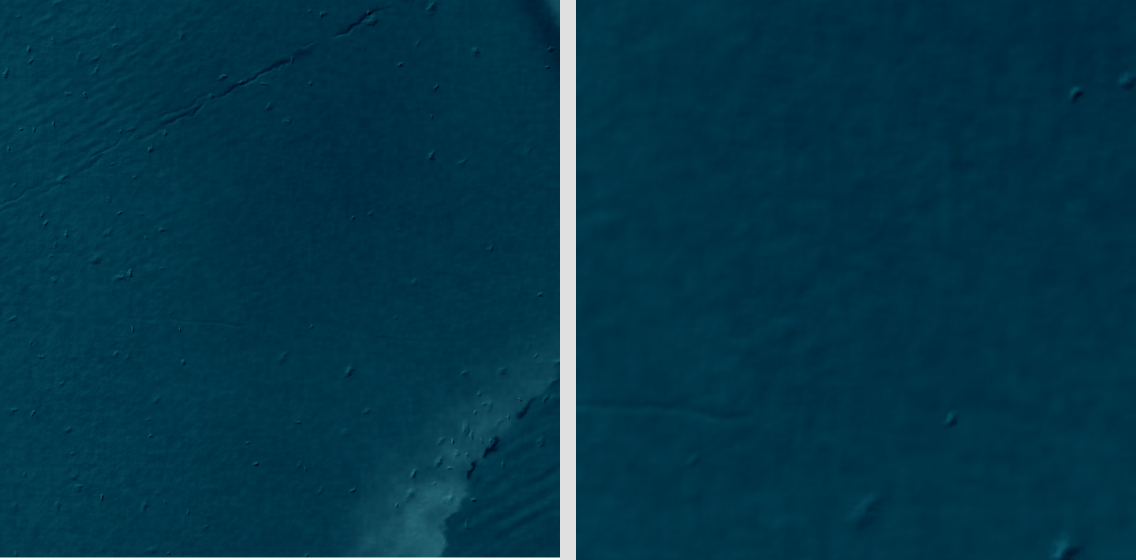
Left: the whole. Right: its middle third, enlarged.
This texture is drawn by a WebGL 1 fragment shader. Its source:

```glsl
precision highp float;
// Dark teal painted surface: soft tonal drifts, broken diagonal scratches and
// scattered flakes lit as a shallow relief, with a pale scuffed ridge that breaks
// along a crack at lower right, a folded upper right edge and a bare white rim.

uniform vec2 u_resolution;

const vec3 TEAL = vec3(0.002, 0.209, 0.286);
const vec3 PALE = vec3(0.12, 0.365, 0.42);
const vec3 RIM_WHITE = vec3(0.97, 0.99, 1.0);
const vec3 TONE_TINT = vec3(0.25, 1.0, 0.95);   // colour change per unit of tone
const vec2 LIGHT_STEP = vec2(-0.0020, 0.0026);  // relief offset toward the light
const float SCRATCH_SLOPE = 0.53;
const float SCRATCH_START = 0.62;
const float FLAKE_CELLS = 36.0;
const float FLAKE_HEIGHT = 0.22;
const float ROUGHNESS = 0.105;
const float GRAIN = 0.022;
const float RIM_WIDTH = 0.0045;

float hash(vec2 p) {
  return fract(sin(dot(p, vec2(127.1, 311.7))) * 43758.5453);
}

float noise(vec2 p) {
  vec2 i = floor(p), f = fract(p);
  f = f * f * (3.0 - 2.0 * f);
  return mix(mix(hash(i), hash(i + vec2(1.0, 0.0)), f.x),
             mix(hash(i + vec2(0.0, 1.0)), hash(i + 1.0), f.x), f.y);
}

float fbm(vec2 p) {
  float sum = 0.0, amp = 0.5;
  for (int i = 0; i < 4; i++) {
    sum += amp * noise(p);
    p = p * 2.03 + 17.3;
    amp *= 0.5;
  }
  return sum;
}

float bell(float x, float width) {
  return exp(-x * x / (width * width));
}

vec2 turn(vec2 p, float a) {
  return vec2(cos(a) * p.x + sin(a) * p.y, cos(a) * p.y - sin(a) * p.x);
}

// Signed distance across the crack, positive on its lower right side
float crackSide(vec2 p) {
  float jag = 0.042 * (fbm(p * 32.0) - 0.47);
  return 0.8 * (p.x - 0.785 - 0.1 * p.y - 1.65 * p.y * p.y) + jag;
}

// Signed distance to the long scratch, with ragged sides
float scratchSide(vec2 p) {
  return 0.88 * (p.y - SCRATCH_START - SCRATCH_SLOPE * p.x) + 0.024 * (fbm(p * 38.0) - 0.47);
}

// Small ragged chips, denser at the left, on the scratch and beside the crack
float flakes(vec2 p) {
  vec2 q = p + 0.011 * (vec2(fbm(p * 120.0), fbm(p * 120.0 + 40.0)) - 0.47);
  vec2 cell = floor(q * FLAKE_CELLS);
  float sum = 0.0;
  for (int j = -1; j <= 1; j++) {
    for (int i = -1; i <= 1; i++) {
      vec2 id = cell + vec2(float(i), float(j));
      vec2 mid = (id + vec2(hash(id + 3.1), hash(id + 7.7))) / FLAKE_CELLS;
      float chance = 0.05 + 0.2 * (1.0 - smoothstep(0.0, 0.5, mid.x)) * 2.0 * noise(mid * 7.0)
                   + 0.55 * bell(crackSide(mid) + 0.03, 0.05)
                   + 0.3 * bell(scratchSide(mid), 0.03);
      float size = mix(0.0022, 0.0068, pow(hash(id + 11.3), 2.0));
      vec2 d = turn(q - mid, 0.2 + 1.3 * hash(id + 5.9)) / (size * vec2(1.6, 0.85));
      sum += step(hash(id), chance) * exp(-dot(d, d)) * mix(0.12, 1.0, hash(id + 2.3));
    }
  }
  return sum;
}

// Surface height: flakes, broken scratches, brush streaks and fine roughness
float height(vec2 p) {
  float rough = 1.0 - smoothstep(0.1, 0.7, p.x);
  float d = scratchSide(p);
  float wear = smoothstep(0.3, 0.65, noise(p * 26.0)) * mix(0.5, 1.0, smoothstep(0.15, 0.4, p.x));
  float twin = smoothstep(0.35, 0.7, noise(p * 22.0 + 9.0));
  float h = FLAKE_HEIGHT * flakes(p);
  h -= 0.1 * (wear * bell(d, 0.004) + 0.6 * twin * bell(d - 0.014, 0.003));
  float seam = p.y - 0.455 + 0.085 * p.x + 0.014 * (fbm(p * 28.0) - 0.47);
  float seamWear = smoothstep(0.4, 0.75, noise(p * 24.0 + 5.0));
  h -= 0.04 * seamWear * bell(seam, 0.003) * bell(p.x - 0.48, 0.3);
  vec2 brush = turn(p, 0.49) + 0.012 * (fbm(p * 24.0) - 0.47);
  float swept = smoothstep(0.35, 0.75, p.y) * smoothstep(0.3, 0.7, noise(p * 9.0 + 3.0));
  h += 0.09 * rough * swept * noise(brush * vec2(30.0, 115.0));
  h += 0.13 * smoothstep(0.0, 0.03, crackSide(p)) * noise(brush * vec2(13.0, 70.0));
  float patchy = 0.55 + 0.9 * noise(p * 11.0);
  return h + ROUGHNESS * patchy * mix(0.45, 1.0, rough) * fbm(p * 85.0);
}

void main() {
  vec2 p = gl_FragCoord.xy / u_resolution.xy;

  // Broad drifts of tone and faint upright and level grain
  vec2 shade = (p - vec2(0.62, 0.73)) / vec2(0.3, 0.32);
  float tone = 0.022 * (1.0 - smoothstep(0.0, 0.45, p.x)) - 0.026 * exp(-dot(shade, shade));
  tone += 0.03 * (fbm(p * 6.0) - 0.47);
  tone += GRAIN * (noise(p * vec2(150.0, 70.0)) + noise(p * vec2(60.0, 160.0)) - 1.0);

  // Relief lighting and the broken shadow lying in the main scratch
  tone += clamp(height(p) - height(p + LIGHT_STEP), -0.17, 0.12);
  float pooled = smoothstep(0.25, 0.75, noise(p * 24.0));
  tone -= 0.05 * bell(scratchSide(p), 0.008) * smoothstep(0.1, 0.45, p.x) * pooled;

  // Pale scuffed ridge, cut off by the broken dark crack
  float side = crackSide(p);
  float scuff = smoothstep(-0.17, -0.02, side) * (1.0 - smoothstep(-0.006, 0.01, side));
  scuff *= 1.0 - smoothstep(0.34, 0.48, p.y);
  scuff *= mix(1.0, 0.42, smoothstep(0.03, 0.3, p.y)) * (0.1 + 1.7 * fbm(p * 26.0));
  float gap = bell(side - 0.003, 0.005) * smoothstep(0.38, 0.68, noise(p * 30.0));
  tone -= 0.17 * gap * (1.0 - smoothstep(0.22, 0.38, p.y));
  tone -= 0.008 * smoothstep(0.0, 0.02, side);

  // Folded edge: soft shadow, then a lit strip in the corner
  float fold = dot(p - vec2(0.95, 1.0), vec2(0.87, 0.48));
  tone -= 0.07 * bell(fold, 0.03);
  scuff += 0.85 * smoothstep(0.008, 0.035, fold) * (0.5 + 0.8 * noise(p * 30.0));

  vec3 color = mix(TEAL + tone * TONE_TINT, PALE + tone, clamp(scuff, 0.0, 1.0));
  float rim = 1.0 - smoothstep(RIM_WIDTH - 0.001, RIM_WIDTH + 0.001, p.y);
  color = mix(color, RIM_WHITE, rim);
  gl_FragColor = vec4(clamp(color, 0.0, 1.0), 1.0);
}
```
